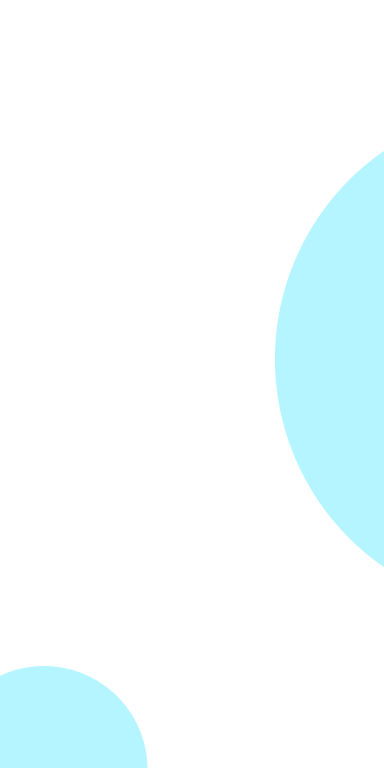
A Shadertoy shader for this background:

```glsl
// Two flat pale cyan discs cropped by the right and lower left edges of a white canvas.

// Lengths are in canvas widths, origin at the lower left.
const vec3 BACKGROUND = vec3(1.0);
const vec3 DISC_COLOR = vec3(0.706, 0.961, 1.0);
const vec2 LARGE_CENTER = vec2(1.375, 1.065);
const float LARGE_RADIUS = 0.659;
const vec2 SMALL_CENTER = vec2(0.1146, -0.004);
const float SMALL_RADIUS = 0.2695;

float discDistance(vec2 p, vec2 center, float radius) {
    return length(p - center) - radius;
}

void mainImage(out vec4 fragColor, in vec2 fragCoord) {
    vec2 p = fragCoord / iResolution.x;
    float pixel = 1.0 / iResolution.x;

    // Union of both discs
    float dist = min(discDistance(p, LARGE_CENTER, LARGE_RADIUS),
                     discDistance(p, SMALL_CENTER, SMALL_RADIUS));

    // Edge smoothed over one pixel
    float coverage = clamp(0.5 - dist / pixel, 0.0, 1.0);
    fragColor = vec4(mix(BACKGROUND, DISC_COLOR, coverage), 1.0);
}
```
